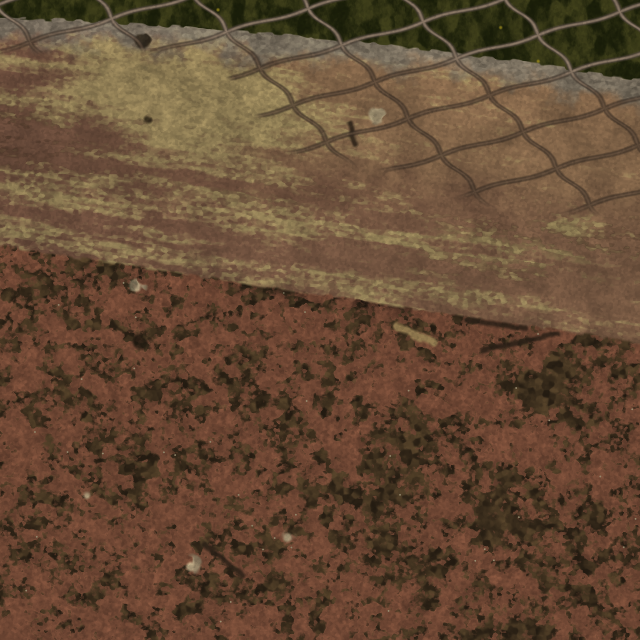
Write a Shadertoy shader that draws this texture.

```glsl
#define SOIL_RED vec3(0.44, 0.28, 0.205)
#define SOIL_DARK vec3(0.235, 0.185, 0.115)
#define WALL_RED vec3(0.42, 0.3, 0.235)
#define WALL_TAN vec3(0.5, 0.39, 0.28)
#define LICHEN vec3(0.565, 0.505, 0.335)
#define RIM_GREY vec3(0.5, 0.47, 0.41)
#define PALE vec3(0.68, 0.63, 0.5)
#define WIRE_WIDTH 0.0036
#define FENCE_ORIGIN vec2(0.716, 0.909)
#define FENCE_ALONG vec2(0.1276, 0.0365)
#define FENCE_DOWN vec2(0.052, -0.0573)

vec3 hash3(vec2 p) {
    vec3 q = fract(p.xyx * vec3(0.1031, 0.103, 0.0973));
    q += dot(q, q.yxz + 33.33);
    return fract((q.xxy + q.yzz) * q.zyx);
}

// Cellular noise: blend of random values around jittered centres
float cellNoise(vec2 p) {
    vec2 cell = floor(p), f = p - cell;
    float sum = 0.0, total = 0.0;
    for (int k = 0; k < 9; k++) {
        vec2 g = vec2(k % 3 - 1, k / 3 - 1);
        vec3 h = hash3(cell + g + 200.0);
        vec2 d = g + h.xy - f;
        float w = exp(-7.0 * dot(d, d));
        sum += w * h.z;
        total += w;
    }
    return sum / total;
}

float fbm(vec2 p) {
    float sum = 0.0, amp = 0.533;
    for (int i = 0; i < 4; i++) {
        sum += amp * cellNoise(p);
        p = mat2(1.6, 1.2, -1.2, 1.6) * p + 7.3;
        amp *= 0.5;
    }
    return sum;
}

float segment(vec2 p, vec2 a, vec2 b) {
    vec2 d = b - a;
    return length(p - a - d * clamp(dot(p - a, d) / dot(d, d), 0.0, 1.0));
}

float bell(float x) { return exp(-x * x); }
float blob(vec2 p, vec2 centre, vec2 radius) { return bell(length((p - centre) / radius)); }
float cover(float d, float aa) { return 1.0 - smoothstep(-aa, aa, d); }

// Sparse round dots, one per chosen cell
float dots(vec2 p, float rarity) {
    vec3 h = hash3(floor(p) + 51.0);
    return cover(length(fract(p) - 0.25 - 0.5 * h.xy) - 0.08, 0.06) * step(rarity, h.z);
}

vec3 grass(vec2 p) {
    float n = fbm(p * vec2(60, 40));
    vec3 col = mix(vec3(0.1, 0.115, 0.035), vec3(0.24, 0.24, 0.1), smoothstep(0.2, 0.8, n));
    return mix(col, vec3(0.5, 0.45, 0.1), dots(p * 34.0, 0.94));
}

vec3 wall(vec2 p, float v, float depth) {
    float n = fbm(p * 26.0), grain = cellNoise(p * vec2(130, 210));
    vec2 along = vec2(p.x * 9.0, (p.y + 0.15 * p.x) * 62.0);
    float s = 0.4 * cellNoise(along) + 0.3 * cellNoise(along * 2.3 + 5.0) + 0.3 * grain;
    float upper = smoothstep(0.35, 0.62, v + 0.25 * n - 0.12) * smoothstep(0.2, 0.5, p.x);
    vec3 col = mix(WALL_RED, WALL_TAN, mix(0.45 * p.x, 0.9, upper));
    col *= 0.74 + 0.22 * s + 0.3 * n;
    float stain = blob(p, vec2(0, 0.79), vec2(0.17, 0.06)) + 0.5 * blob(p, vec2(0.36, 0.7), vec2(0.2, 0.03));
    stain += 0.8 * blob(p, vec2(0.85, 0.61), vec2(0.25, 0.06)) * smoothstep(0.5, 0.65, s);
    col = mix(col, vec3(0.27, 0.19, 0.14), 0.8 * stain * smoothstep(0.3, 0.65, s));
    // Lichen: upper patch and two bands along the slope
    float crust = blob(p, vec2(0.35, 0.82), vec2(0.16, 0.1)) + 0.8 * blob(p, vec2(0.17, 0.88), vec2(0.17, 0.07));
    float band = bell((v - 0.27) / 0.07) * (0.75 - 0.4 * p.x);
    band += bell((v - 0.05) / 0.08) * (0.85 - 0.6 * p.x);
    band += 0.5 * blob(p, vec2(0.89, 0.655), vec2(0.05, 0.02));
    float amount = 0.55 * crust + 0.5 * band + 0.9 * (mix(s, n, 0.5 * min(crust, 1.0)) - 0.5);
    col = mix(col, LICHEN * (0.75 + 0.3 * n + 0.2 * grain), 0.85 * smoothstep(0.08, 0.48, amount));
    // Weathered rim
    float rim = 1.0 - smoothstep(0.015, 0.055, depth + 0.06 * (n - 0.5));
    return mix(col, RIM_GREY * (0.65 + 0.35 * n + 0.25 * grain), 0.85 * rim);
}

vec3 soil(vec2 p, float below) {
    // Clumps: centre, radius, darkening
    const vec4 clumps[12] = vec4[12](
        vec4(0.57, 0.15, 0.12, 0.12), vec4(0.86, 0.39, 0.08, 0.1), vec4(0.78, 0.22, 0.07, 0.08),
        vec4(0.02, 0.13, 0.08, 0.11), vec4(0.09, 0.56, 0.07, 0.1), vec4(0.64, 0.29, 0.05, 0.1),
        vec4(0.77, 0.04, 0.14, 0.07), vec4(0.27, 0.54, 0.1, 0.06), vec4(0.97, 0.31, 0.06, -0.1),
        vec4(0.18, 0.06, 0.1, -0.07), vec4(0.7, 0.38, 0.06, -0.07), vec4(0.35, 0.2, 0.07, -0.05));
    float n = fbm(p * vec2(48, 58)), grain = cellNoise(p * 190.0);
    float dark = 0.3 * fbm(p * 14.0 + 3.0) + 0.5 * n + 0.2 * grain;
    for (int i = 0; i < 12; i++) dark += clumps[i].w * blob(p, clumps[i].xy, clumps[i].zz);
    vec3 col = SOIL_RED * (0.75 + 0.3 * fbm(p * 75.0 + 9.0) + 0.2 * grain);
    col = mix(col, SOIL_DARK * (0.5 + 0.9 * cellNoise(p * 110.0)), 0.95 * smoothstep(0.48, 0.63, dark));
    col = mix(col, PALE * 0.85, dots(p * 60.0, 0.98));
    float shade = exp(-below * 130.0) * bell((p.x - 0.55) / 0.22);
    return col * (1.0 - 0.6 * shade * smoothstep(0.3, 0.55, n));
}

void mainImage(out vec4 fragColor, in vec2 fragCoord) {
    vec2 p = fragCoord / iResolution.xy;
    float aa = 1.0 / iResolution.y, soft = 2.0 * aa;
    float rough = cellNoise(p * 70.0) - 0.5;
    float top = 0.973 - 0.035 * p.x - 0.062 * p.x * p.x + 0.007 * rough;
    float base = 0.616 - 0.152 * p.x + 0.006 * rough;
    vec3 col = soil(p, max(base - p.y, 0.0));
    col = mix(col, wall(p, (p.y - base) / (top - base), top - p.y), cover(base - p.y, soft));
    col = mix(col, grass(p), cover(top - p.y, aa));

    // Sticks
    vec2 q = p + 0.004 * rough;
    float stick = segment(q, vec2(0.62, 0.49), vec2(0.678, 0.465)) - 0.006;
    col = mix(col, vec3(0.55, 0.46, 0.3), cover(stick, soft));
    float twig = min(segment(q, vec2(0.755, 0.453), vec2(0.872, 0.479)), segment(q, vec2(0.73, 0.5), vec2(0.82, 0.486)));
    twig = min(twig, segment(q, vec2(0.32, 0.15), vec2(0.378, 0.1)));
    twig = min(twig, segment(q, vec2(0.546, 0.806), vec2(0.555, 0.775)));
    col = mix(col, vec3(0.16, 0.12, 0.085), 0.85 * cover(twig - 0.004, soft));

    // Five pale pebbles, then dark chips: centre, radius
    const vec3 stones[8] = vec3[8](vec3(0.3, 0.117, 0.011), vec3(0.215, 0.552, 0.01),
        vec3(0.137, 0.226, 0.007), vec3(0.449, 0.16, 0.007), vec3(0.589, 0.82, 0.013),
        vec3(0.22, 0.938, 0.012), vec3(0.23, 0.814, 0.006), vec3(0.22, 0.465, 0.01));
    for (int i = 0; i < 8; i++) {
        float d = length(q - stones[i].xy) - stones[i].z + 0.01 * rough;
        col = mix(col, (i < 5 ? PALE : SOIL_DARK * 0.6) * (0.95 + 0.5 * rough), 0.8 * cover(d, soft));
    }

    // Wire mesh on a skewed lattice, hanging over the wall
    vec2 mesh = inverse(mat2(FENCE_ALONG, FENCE_DOWN)) * (p - FENCE_ORIGIN);
    mesh += 0.035 * sin(6.2832 * mesh.yx + vec2(0.6, 0.2));
    vec2 gap = abs(fract(mesh + 0.5) - 0.5) * vec2(0.119, 0.0694);
    float wire = min(gap.x, gap.y);
    float hem = mix(0.92, 0.755, smoothstep(0.3, 0.48, p.x)) - 0.085 * smoothstep(0.5, 0.85, p.x);
    float over = smoothstep(top - 0.04, top, p.y);
    float hang = smoothstep(hem - 0.012, hem + 0.012, p.y) * mix(0.75, 1.0, over);
    vec3 metal = mix(vec3(0.29, 0.23, 0.18), vec3(0.45, 0.39, 0.33), over);
    metal *= 1.15 - 0.5 * smoothstep(0.0, WIRE_WIDTH, wire);
    col = mix(col, metal, hang * cover(wire - WIRE_WIDTH, 1.5 * aa));
    fragColor = vec4(col * (0.93 + 0.14 * cellNoise(p * 260.0)), 1);
}
```
